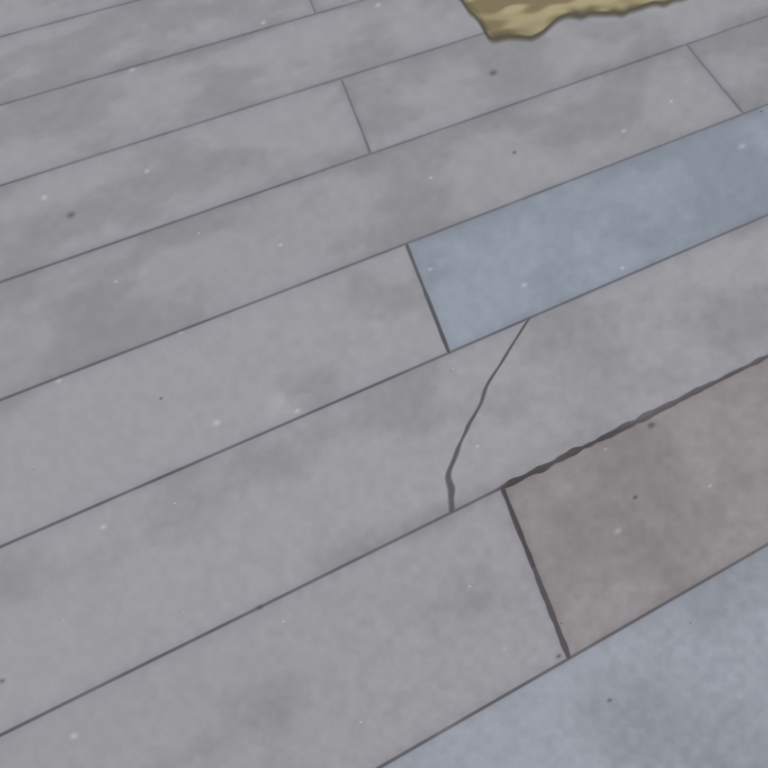
This texture is drawn by a Shadertoy shader. Its source:

```glsl
const vec3 STONE = vec3(0.598, 0.598, 0.618);
const vec3 STONE_DARK = vec3(0.555, 0.555, 0.570);
const vec3 BLUE_TINT = vec3(-0.020, 0.012, 0.040);
const vec3 BROWN_TINT = vec3(-0.020, -0.038, -0.050);
const vec3 GAP = vec3(0.33, 0.32, 0.33);
const vec3 DEEP_GAP = vec3(0.25, 0.24, 0.24);
const vec3 LEAF = vec3(0.50, 0.46, 0.36);
const vec3 LEAF_LIGHT = vec3(0.66, 0.62, 0.49);
const vec3 LEAF_SHADE = vec3(0.28, 0.26, 0.21);
const float TILT = 0.974;          // perspective foreshortening
const float SLAB_LENGTH = 0.884;
const float FIRST_JOINT = 0.404;
const float SOFT = 0.0017;         // edge blur

float hash(vec2 p) {
    vec3 q = fract(vec3(p.xyx) * 0.1031);
    q += dot(q, q.yzx + 33.33);
    return fract((q.x + q.y) * q.z);
}

float noise(vec2 p) {
    vec2 i = floor(p), f = fract(p);
    f = f * f * (3.0 - 2.0 * f);
    return mix(mix(hash(i), hash(i + vec2(1, 0)), f.x),
               mix(hash(i + vec2(0, 1)), hash(i + vec2(1, 1)), f.x), f.y);
}

float fbm(vec2 p) {
    float sum = 0.0, amp = 0.5;
    for (int i = 0; i < 5; i++) {
        sum += amp * noise(p);
        p = mat2(1.6, 1.2, -1.2, 1.6) * p + 7.3;
        amp *= 0.5;
    }
    return sum;
}

float stroke(float d, float halfWidth) {
    float s = max(SOFT, 0.7 / iResolution.y);
    return 1.0 - smoothstep(halfWidth - s, halfWidth + s, d);
}

// Small chips (pale) and pits (dark), one candidate per cell
float specks(vec2 p) {
    float sum = 0.0;
    vec2 g = p * 11.0, cell = floor(g);
    for (int j = -1; j <= 1; j++)
    for (int i = -1; i <= 1; i++) {
        vec2 c = cell + vec2(i, j);
        vec2 d = (g - c - vec2(hash(c + 3.1), hash(c + 8.7))) / 11.0;
        d = vec2(d.x - 0.5 * d.y, d.y + 0.5 * d.x);
        float size = mix(0.001, 0.006, hash(c + 5.9));
        float kind = hash(c + 1.7);
        float spot = exp(-dot(d, d * vec2(1.0, 2.0)) / (size * size));
        sum += spot * (step(0.72, kind) * 0.10 - step(kind, 0.13) * 0.16);
    }
    return sum;
}

// Dry leaf lying on the far edge
vec3 addLeaf(vec3 col, vec2 p) {
    float edge = -0.012 + 0.030 * smoothstep(0.585, 0.62, p.x) * (1.0 - smoothstep(0.80, 0.92, p.x))
               + 0.030 * smoothstep(0.615, 0.64, p.x) * (1.0 - smoothstep(0.69, 0.74, p.x))
               + 0.008 * (noise(p.xx * 45.0) - 0.5);
    float fold = noise(vec2(p.x * 38.0 + p.y * 50.0, p.y * 90.0));
    vec3 leaf = mix(LEAF, LEAF_LIGHT, smoothstep(0.3, 0.8, fold));
    leaf = mix(leaf, LEAF_SHADE, 0.8 * smoothstep(edge - 0.016, edge, p.y) * noise(p * 60.0));
    col = mix(col, LEAF_SHADE, 0.75 * (1.0 - smoothstep(edge, edge + 0.009, p.y)));
    return mix(col, leaf, 1.0 - smoothstep(edge - 0.004, edge, p.y));
}

void mainImage(out vec4 fragColor, in vec2 fragCoord) {
    vec2 p = fragCoord / iResolution.xy;
    p.y = 1.0 - p.y;

    // Perspective floor coordinates and their gradients
    float depth = 1.0 + TILT * p.y;
    float row = (3.41 * p.x + 12.75 * p.y - 0.613) / depth;
    float along = p.x / depth;
    float rowGrad = length(vec2(3.41, 12.75 - TILT * row)) / depth;
    float alongGrad = length(vec2(1.0, TILT * along)) / depth;
    float course = floor(row), f = row - course;
    float slab = (along - FIRST_JOINT) / SLAB_LENGTH - 0.5 * mod(course, 2.0);
    vec2 id = vec2(course, floor(slab));

    // Slab tone, mottling and grain
    vec2 floorPos = vec2(along * 5.0, row);
    float mottle = fbm(floorPos * 2.3 + id * 5.0);
    float grain = fbm(p * 85.0) - 0.48;
    vec3 col = mix(STONE, STONE_DARK, smoothstep(0.42, 0.72, mottle + 0.12 * (p.x - p.y)));
    col += 0.018 * (hash(id + 20.0) - 0.5);
    if (id == vec2(4, 0)) col += BLUE_TINT;
    if (id == vec2(6, 0)) col += BROWN_TINT;
    if (course > 6.5) col += 0.6 * BLUE_TINT;
    col += grain * mix(0.035, 0.085, p.x * p.y) + specks(p);
    vec2 scuff = mat2(0.8, 0.5, -0.6, 0.8) * (p - vec2(0.382, 0.515));
    col += 0.055 * exp(-dot(scuff * scuff, vec2(800, 4500))) * smoothstep(0.3, 0.6, fbm(p * 40.0));

    // Long joints, one of them open and ragged
    float wear = noise(p * 24.0), ragged = noise(p * 75.0);
    float line = floor(row + 0.5);
    float rowDist = abs(row - line) / rowGrad;
    float open = float(line == 6.0) * smoothstep(0.398, 0.412, along) * (1.0 - 0.5 * smoothstep(0.8, 1.0, p.x));
    float rowGap = stroke(rowDist, mix(0.0011, 0.0021, p.y) + open * 0.0045 * ragged);
    rowGap *= mix(0.45, 0.85, smoothstep(0.0, 0.6, p.y)) * mix(0.65, 1.0, wear);

    // Cross joints in running bond
    float crossDist = abs(slab - floor(slab + 0.5)) * SLAB_LENGTH / alongGrad;
    float crossGap = stroke(crossDist, mix(0.0010, 0.0042, p.y) * mix(0.7, 1.2, ragged));
    crossGap *= mix(0.35, 0.95, smoothstep(0.05, 0.5, p.y));

    // Crack across one slab
    float bend = 0.487 - 0.215 * f + 0.08 * f * f + 0.012 * (noise(vec2(f * 9.0, 2.0)) - 0.5);
    float crackDist = abs(along - bend) / length(vec2(alongGrad, 0.18 * rowGrad));
    float crack = float(course == 5.0) * stroke(crackDist, mix(0.0014, 0.0026, f) * mix(0.7, 1.3, ragged));

    // Grime halo, then the gaps
    float halo = exp(-min(rowDist, crossDist) / 0.006);
    col -= vec3(0.055, 0.065, 0.055) * halo * mix(0.5, 1.0, wear);
    col = mix(col, mix(GAP, DEEP_GAP, open), max(rowGap, max(crossGap, crack * 0.85)));
    fragColor = vec4(clamp(addLeaf(col, p), 0.0, 1.0), 1.0);
}
```
